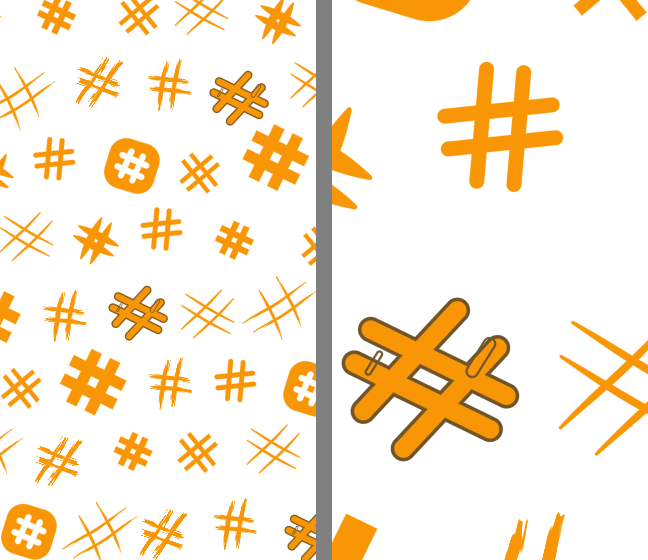
Left: the whole. Right: its middle third, enlarged.
A WebGL 1 fragment shader for this pattern:

```glsl
precision highp float;
uniform vec2 u_resolution;

float hash(vec2 p) {
  return fract(sin(dot(p, vec2(127.1, 311.7))) * 43758.5453);
}

float noise(vec2 p) {
  vec2 i = floor(p), f = fract(p);
  f *= f * (3.0 - 2.0 * f);
  return mix(mix(hash(i), hash(i + vec2(1, 0)), f.x),
             mix(hash(i + vec2(0, 1)), hash(i + vec2(1, 1)), f.x), f.y);
}

float roundBox(vec2 p, vec2 halfSize, float radius) {
  vec2 q = abs(p) - halfSize + radius;
  return length(max(q, 0.0)) + min(max(q.x, q.y), 0.0) - radius;
}

// Two parallel strokes; style = taper, wobble, roughness, end rounding
float strokePair(vec2 p, float degrees, float len, float width, float gap, vec4 style) {
  float a = radians(degrees);
  vec2 dir = vec2(cos(a), sin(a));
  float along = dot(p, dir);
  float across = dir.x * p.y - dir.y * p.x;
  float grain = noise(vec2(along * 10.0, across * 75.0) + 40.0);
  across += style.y * sin(along * 6.0 + degrees);
  along += sign(across) * style.y * 2.0;
  float t = min(abs(along) / len, 1.0);
  float w = width * (1.0 - style.x * t * t);
  float d = roundBox(vec2(along, abs(across) - gap), vec2(len, w), w * style.w);
  return d + style.z * (grain - 0.4) * (0.6 + t);
}

// angles: both directions in degrees; size: two lengths, two gaps
float hashSign(vec2 p, vec2 angles, vec4 size, float width, vec4 style) {
  return min(strokePair(p, angles.x, size.x, width, size.z, style),
             strokePair(p, angles.y, size.y, width, size.w, style));
}

// Rounded tile with a hash sign cut out
float badge(vec2 p) {
  float a = radians(17.0);
  vec2 q = mat2(cos(a), sin(a), -sin(a), cos(a)) * p;
  float tile = roundBox(q, vec2(0.35), 0.23);
  float cut = hashSign(p, vec2(66, -24), vec4(0.22, 0.22, 0.085, 0.085), 0.042, vec4(0, 0, 0, 1));
  return max(tile, -cut);
}

float glyph(vec2 p, float kind) {
  if (kind < 0.5) return badge(p);
  if (kind < 1.5)  // thin pen
    return hashSign(p, vec2(45, -30), vec4(0.39, 0.39, 0.1, 0.08), 0.018, vec4(0.6, 0.008, 0, 1));
  if (kind < 2.5)  // bold block
    return hashSign(p, vec2(64, -26), vec4(0.4, 0.4, 0.14, 0.14), 0.079, vec4(0));
  if (kind < 3.5)  // dry brush
    return hashSign(p, vec2(57, -19), vec4(0.37, 0.28, 0.085, 0.07), 0.035, vec4(0.2, 0.008, 0.06, 0.3));
  if (kind < 4.5)  // rounded marker
    return hashSign(p, vec2(85, 6), vec4(0.29, 0.28, 0.085, 0.075), 0.034, vec4(0, 0, 0, 1));
  if (kind < 5.5)  // outlined
    return hashSign(p, vec2(47, -26), vec4(0.37, 0.4, 0.125, 0.085), 0.056, vec4(0, 0, 0, 1));
  if (kind < 6.5)  // small, plain ends
    return hashSign(p, vec2(40, -51), vec4(0.28, 0.28, 0.07, 0.07), 0.03, vec4(0));
  if (kind < 7.5)  // long sketch
    return hashSign(p, vec2(33, 115), vec4(0.52, 0.38, 0.09, 0.15), 0.021, vec4(0.7, 0.014, 0.01, 1));
  if (kind < 8.5)  // leaf strokes
    return hashSign(p, vec2(63, -27), vec4(0.32, 0.31, 0.075, 0.075), 0.056, vec4(0.85, 0, 0, 1));
  if (kind < 9.5)  // ragged brush
    return hashSign(p, vec2(80, -9), vec4(0.34, 0.28, 0.08, 0.07), 0.036, vec4(0.6, 0.012, 0.025, 0));
  return hashSign(p, vec2(65, -25), vec4(0.24, 0.24, 0.075, 0.075), 0.043, vec4(0));
}

// Dark contour with a narrow loop near one stroke end
float contour(vec2 p, float d) {
  float a = radians(58.0);
  vec2 q = mat2(cos(a), -sin(a), sin(a), cos(a)) * (p - vec2(0.23, 0.1));
  float loopLine = abs(roundBox(q, vec2(0.1, 0.026), 0.026));
  float slot = abs(roundBox(q + vec2(0.28, -0.4), vec2(0.06, 0.012), 0.012));
  return min(abs(d + 0.006) - 0.008, min(loopLine, slot) - 0.005);
}

void main() {
  const vec3 orange = vec3(0.975, 0.59, 0.02);
  const vec3 brown = vec3(0.43, 0.33, 0.17);
  float px = 4.32 / u_resolution.x;
  vec2 p = gl_FragCoord.xy * px + vec2(0.2, 0.1);
  float soft = 0.8 * px;
  vec3 color = vec3(1);

  // Staggered, jittered grid of signs
  for (int j = -1; j <= 1; j++) {
    for (int i = -1; i <= 1; i++) {
      float row = floor(p.y) + float(j);
      float shift = 0.5 * mod(row, 2.0);
      vec2 id = vec2(floor(p.x - shift) + float(i), row);
      vec2 jitter = vec2(hash(id + 3.1), hash(id + 8.7)) - 0.5;
      vec2 q = p - id - vec2(0.5 + shift, 0.5) - jitter * vec2(0.2, 0.26);
      float kind = floor(11.0 * fract(id.x * 0.618 + id.y * 0.27 + 0.05));
      float d = glyph(q, kind);
      color = mix(color, orange, 1.0 - smoothstep(-soft, soft, d));
      if (kind == 5.0)
        color = mix(color, brown, 1.0 - smoothstep(-soft, soft, contour(q, d)));
    }
  }
  gl_FragColor = vec4(color, 1);
}
```
